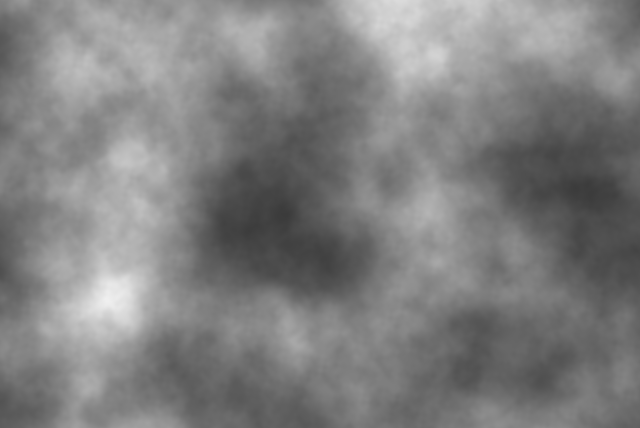
Reproduce this texture procedurally as a Shadertoy shader.

```glsl
const float CELLS_PER_HEIGHT = 2.6;
const int DETAIL_OCTAVES = 6;
const int SURVEY_OCTAVES = 3;
const ivec2 SURVEY_GRID = ivec2(9, 6);
const float OCTAVE_GAIN = 0.54;
const float MEAN_GREY = 0.5;
const float GREY_SPREAD = 0.129;
const float TONE_SKEW = 0.4;
const float MAX_BEND = 0.12;
const vec2 FIELD_ORIGIN = vec2(12.4, 45.7);
// Rotation by half a radian combined with a doubling of frequency
const mat2 OCTAVE_TURN = mat2(1.755, 0.959, -0.959, 1.755);

// Integer lattice hash, 0 to 1
float hash(ivec2 cell) {
    uvec2 q = uvec2(cell) * uvec2(1597334673u, 3812015801u);
    uint n = q.x ^ q.y;
    n = (n ^ (n >> 16)) * 2146121005u;
    n = (n ^ (n >> 15)) * 2221713035u;
    n ^= n >> 16;
    return float(n >> 8) / 16777216.0;
}

// Value noise with cubic blending
float valueNoise(vec2 p) {
    ivec2 cell = ivec2(floor(p));
    vec2 f = fract(p);
    vec2 w = f * f * (3.0 - 2.0 * f);
    float low = mix(hash(cell), hash(cell + ivec2(1, 0)), w.x);
    float high = mix(hash(cell + ivec2(0, 1)), hash(cell + ivec2(1, 1)), w.x);
    return mix(low, high, w.y);
}

// Sum of centred octaves
float clouds(vec2 p, int octaves) {
    float sum = 0.0;
    float amplitude = 0.5;
    for (int i = 0; i < octaves; i++) {
        sum += amplitude * (valueNoise(p) - 0.5);
        p = OCTAVE_TURN * p + vec2(17.7, 9.2);
        amplitude *= OCTAVE_GAIN;
    }
    return sum;
}

vec2 fieldPoint(vec2 uv) {
    float aspect = iResolution.x / iResolution.y;
    return FIELD_ORIGIN + CELLS_PER_HEIGHT * uv * vec2(aspect, 1.0);
}

// Mean, deviation and skewness of the broad shapes over the canvas
vec3 surveyField() {
    vec3 moments = vec3(0.0);
    for (int y = 0; y < SURVEY_GRID.y; y++) {
        for (int x = 0; x < SURVEY_GRID.x; x++) {
            vec2 uv = (vec2(x, y) + 0.5) / vec2(SURVEY_GRID);
            float value = clouds(fieldPoint(uv), SURVEY_OCTAVES);
            moments += vec3(value, value * value, value * value * value);
        }
    }
    moments /= float(SURVEY_GRID.x * SURVEY_GRID.y);
    float mean = moments.x;
    float variance = max(moments.y - mean * mean, 1e-4);
    float deviation = sqrt(variance);
    float third = moments.z - 3.0 * mean * variance - mean * mean * mean;
    return vec3(mean, deviation, third / (variance * deviation));
}

void mainImage(out vec4 fragColor, in vec2 fragCoord) {
    vec2 uv = fragCoord / iResolution.xy;
    vec3 field = surveyField();

    // Standardise the clouds so that the tones keep their shares
    float z = (clouds(fieldPoint(uv), DETAIL_OCTAVES) - field.x) / field.y;
    float bend = clamp((TONE_SKEW - field.z) / 6.0, -MAX_BEND, MAX_BEND);
    z += bend * (z * z - 1.0);

    float grey = clamp(MEAN_GREY + GREY_SPREAD * z, 0.0, 1.0);
    fragColor = vec4(vec3(grey), 1.0);
}
```
